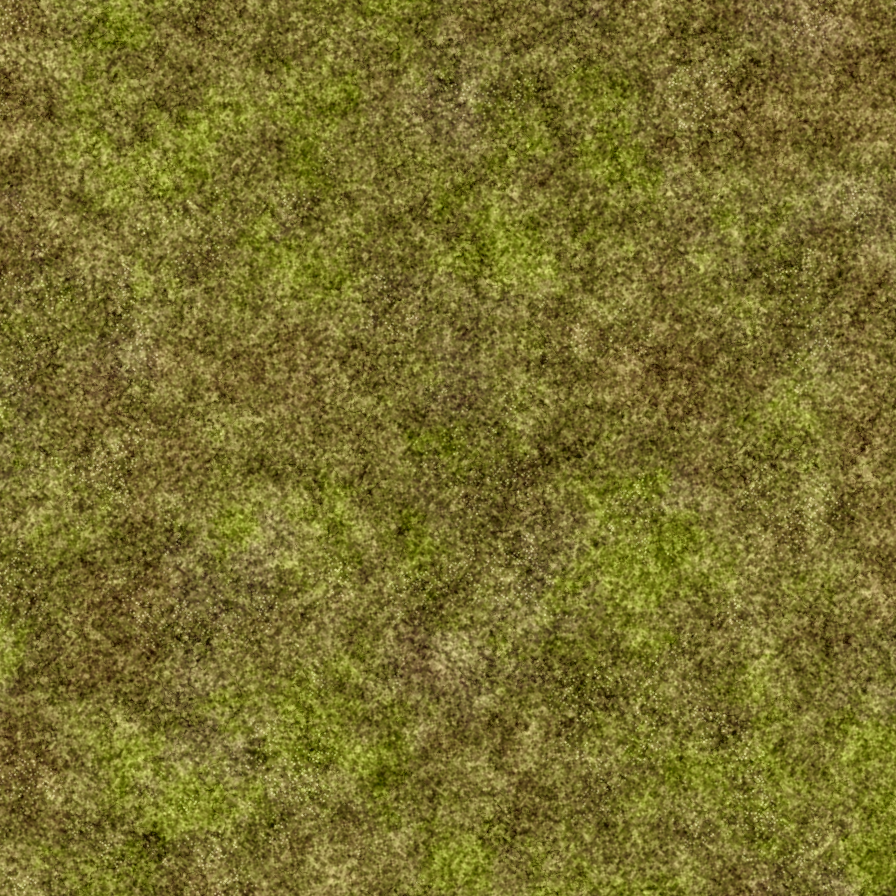
Give the GLSL for this texture, as a Shadertoy shader.

```glsl
// Mossy, weathered earth: brown soil with soft yellow-green moss patches.
// Layered value noise sets tone and hue, warped Voronoi borders cut broken
// cracks, and crisp grain with fine pale grit roughens the surface.

float hash(vec2 p) {
    vec3 q = fract(vec3(p.xyx) * 0.1031);
    q += dot(q, q.yzx + 33.33);
    return fract((q.x + q.y) * q.z);
}

vec2 hash2(vec2 p) {
    return vec2(hash(p), hash(p + 71.7));
}

float valueNoise(vec2 p) {
    vec2 cell = floor(p), f = fract(p);
    f = f * f * (3.0 - 2.0 * f);
    return mix(mix(hash(cell), hash(cell + vec2(1, 0)), f.x),
               mix(hash(cell + vec2(0, 1)), hash(cell + vec2(1, 1)), f.x), f.y);
}

// Rotated octaves, centred on zero
float fbm(vec2 p, int octaves, float gain) {
    float sum = 0.0, weight = 1.0, total = 0.0;
    for (int i = 0; i < octaves; i++) {
        sum += weight * (valueNoise(p) - 0.5);
        total += weight;
        weight *= gain;
        p = mat2(1.6, 1.2, -1.2, 1.6) * p + 17.3;
    }
    return sum / total;
}

// Gap between the two nearest cell centres: zero along the cell borders
float cellBorder(vec2 p) {
    vec2 cell = floor(p);
    float nearest = 9.0, second = 9.0;
    for (int y = -1; y <= 1; y++)
    for (int x = -1; x <= 1; x++) {
        vec2 id = cell + vec2(x, y);
        float d = length(id + hash2(id) - p);
        second = min(second, max(nearest, d));
        nearest = min(nearest, d);
    }
    return second - nearest;
}

// Broken crack lines, strongest where the mask noise is high
float cracks(vec2 uv, float scale, float width) {
    vec2 warp = vec2(fbm(uv * scale * 1.5, 4, 0.7), fbm(uv * scale * 1.5 + 40.0, 4, 0.7));
    float line = 1.0 - smoothstep(0.0, width, cellBorder(uv * scale + 1.6 * warp));
    return line * smoothstep(0.0, 0.16, fbm(uv * scale * 0.6 + 9.0, 4, 0.7));
}

// Tiny pale grains scattered over a jittered grid
float grit(vec2 uv, float scale) {
    vec2 p = uv * scale, id = floor(p);
    vec2 centre = 0.3 + 0.4 * hash2(id + 5.0);
    float dotShape = 1.0 - smoothstep(0.1, 0.6, length(fract(p) - centre));
    return dotShape * step(0.72, hash(id + 19.0));
}

void mainImage(out vec4 fragColor, in vec2 fragCoord) {
    vec2 uv = fragCoord / iResolution.y;

    // Patches, clumps and grain, from coarse to fine
    float patches = fbm(uv * 6.0 + 3.0, 6, 0.78);
    float clumps = fbm(uv * 32.0 + 11.0, 4, 0.85);
    vec2 turned = mat2(0.8, 0.6, -0.6, 0.8) * uv;
    float grain = valueNoise(turned * 260.0) - 0.5;
    float fineGrain = valueNoise(turned * 430.0 + 60.0) - 0.5;

    // Moss cover and dry, greyish soil
    float moss = fbm(uv * 7.0 + 31.0, 6, 0.78);
    float mossCover = smoothstep(0.0, 0.24, moss);
    float bareSoil = smoothstep(0.02, -0.2, moss);
    float dry = smoothstep(0.0, 0.2, fbm(uv * 8.0 + 57.0, 5, 0.7));

    // Overall tone: 0 is dark earth, 1 is pale moss
    float tone = 0.51 + 0.62 * patches + 1.05 * clumps + 0.72 * grain + 0.66 * fineGrain;
    tone += 0.1 * mossCover - 0.05 * bareSoil + 0.05 * dry;
    tone -= 0.3 * cracks(uv, 20.0, 0.12);
    tone -= 0.32 * cracks(uv + 4.0, 42.0, 0.2);
    float gritArea = smoothstep(0.0, 0.18, fbm(uv * 9.0 + 83.0, 5, 0.75));
    float pebbles = grit(turned, 290.0) * gritArea;
    tone += 0.5 * pebbles - 0.1 * gritArea;
    tone = clamp(tone, -0.4, 1.35);

    // Tone ramp, then hue shifts toward moss, soil and dust
    vec3 darkEarth = vec3(0.27, 0.23, 0.05);
    vec3 olive = vec3(0.47, 0.43, 0.17);
    vec3 paleMoss = vec3(0.69, 0.655, 0.37);
    vec3 color = tone < 0.5 ? mix(darkEarth, olive, tone * 2.0)
                            : mix(olive, paleMoss, tone * 2.0 - 1.0);
    color += mossCover * vec3(-0.02, 0.035, -0.09);
    color += bareSoil * vec3(0.015, -0.018, 0.01);
    color += dry * (1.0 - mossCover) * vec3(0.01, 0.0, 0.04);
    color += pebbles * vec3(0.0, 0.01, 0.06);
    color += (valueNoise(turned * 240.0 + 90.0) - 0.5) * vec3(0.04, -0.01, 0.06);

    fragColor = vec4(clamp(color, 0.0, 1.0), 1.0);
}
```
